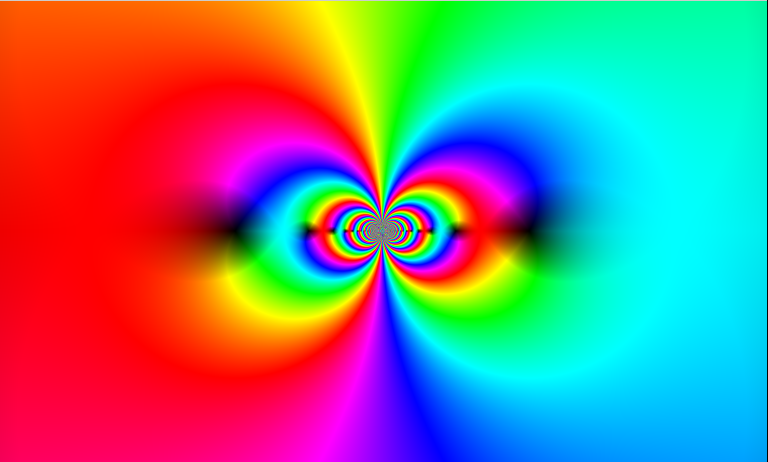
Reproduce this background procedurally as a WebGL 2 fragment shader.

```glsl
#version 300 es
precision highp float;

uniform vec2 u_resolution;
out vec4 fragColor;

const float PI = 3.14159265;

vec3 hueColor(float hue) {
    return clamp(abs(mod(hue * 6.0 + vec3(0.0, 4.0, 2.0), 6.0) - 3.0) - 1.0, 0.0, 1.0);
}

// Phase gives the hue, modulus gives the brightness of sin(1/z).
vec3 sineOfInverse(vec2 z) {
    vec2 w = vec2(z.x, -z.y) / max(dot(z, z), 1e-8);
    float b = clamp(w.y, -8.0, 8.0);
    float phase = atan(cos(w.x) * tanh(b), sin(w.x));
    float modulus = length(vec2(sin(w.x), sinh(b)));
    return hueColor(phase / (2.0 * PI) + 0.5) * min(modulus, 1.0);
}

void main() {
    // Average a 3 x 3 grid to soften the fine rings near the pole.
    vec3 color = vec3(0.0);
    for (int i = 0; i < 9; i++) {
        vec2 offset = (vec2(i % 3, i / 3) - 1.0) / 3.0;
        vec2 z = (gl_FragCoord.xy + offset - 0.5 * u_resolution) / u_resolution.y;
        color += sineOfInverse(z + vec2(0.004, 0.0)) / 9.0;
    }

    // Thin pale rim along the top, dark rim along the right.
    vec2 rim = (u_resolution - gl_FragCoord.xy) / u_resolution.y;
    float soft = 0.5 / u_resolution.y;
    color = mix(color, vec3(0.8), 1.0 - smoothstep(0.002 - soft, 0.002 + soft, rim.y));
    color *= smoothstep(0.002 - soft, 0.002 + soft, rim.x);

    fragColor = vec4(color, 1.0);
}
```
